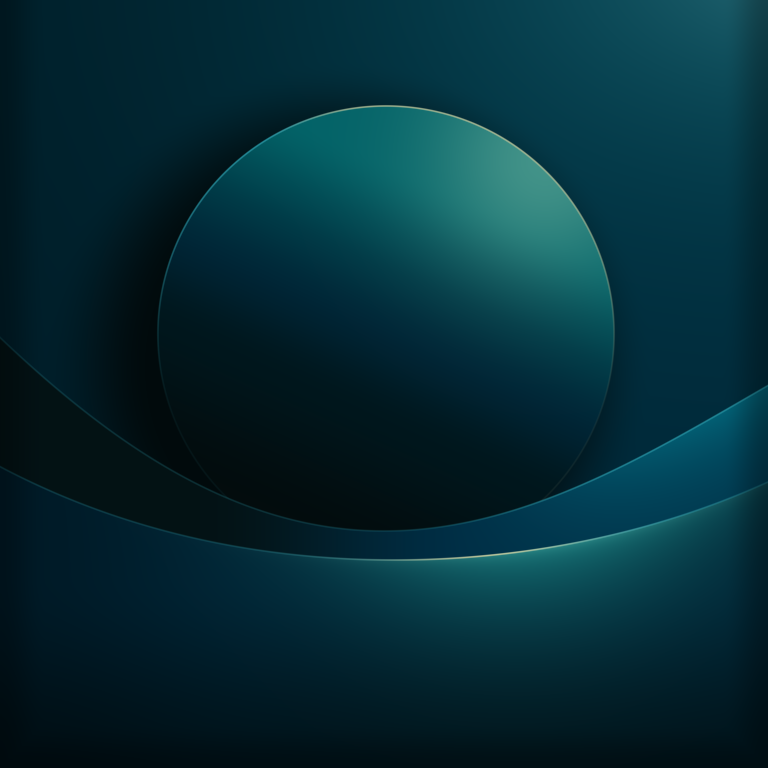
This background is drawn by a Shadertoy shader. Its source:

```glsl
// Draws a shaded teal disc resting behind a curved band, above a softly glowing floor.

// Layout, in canvas units
const vec2 DISC_CENTER = vec2(0.5026, 0.565);
const float DISC_RADIUS = 0.297;
const vec2 SHADOW_SHIFT = vec2(-0.05, -0.04);
const vec2 BAND_TOP_LOW = vec2(0.5, 0.3086);      // lowest point of each curve
const vec2 BAND_BASE_LOW = vec2(0.514, 0.2708);
const vec3 BAND_TOP_BEND = vec3(1.0, -0.25, -0.47); // square, cube, fourth power
const vec3 BAND_BASE_BEND = vec3(0.4, -0.025, 0.18);
const float RIM_WIDTH = 0.0008;

// Light
const vec2 CORNER_LIGHT = vec2(1.03, 1.05);
const vec2 DISC_LIGHT_DIR = vec2(0.41, 0.91);
const vec2 DISC_HIGHLIGHT = vec2(0.71, 0.79);
const float HIGHLIGHT_SIZE = 0.15;
const float FLOOR_GLOW_X = 0.72;
const float FLOOR_GLOW_WIDTH = 0.28;
const float FLOOR_GLOW_DEPTH = 0.09;

// Colours
const vec3 WALL_LEFT = vec3(0.0, 0.105, 0.15);
const vec3 WALL_RIGHT = vec3(0.0, 0.14, 0.205);
const vec3 SHADOW = vec3(0.005, 0.035, 0.04);
const vec3 DISC_DARK = vec3(0.01, 0.045, 0.05);
const vec3 DISC_DUSK = vec3(0.0, 0.09, 0.115);
const vec3 DISC_BLUE = vec3(0.0, 0.145, 0.21);
const vec3 DISC_DEEP = vec3(0.0, 0.25, 0.295);
const vec3 DISC_TEAL = vec3(0.01, 0.385, 0.405);
const vec3 HIGHLIGHT = vec3(0.25, 0.19, 0.13);
const vec3 BAND_DARK = vec3(0.012, 0.07, 0.08);
const vec3 BAND_BLUE = vec3(0.0, 0.18, 0.27);
const vec3 BAND_CYAN = vec3(0.01, 0.38, 0.46);
const vec3 FLOOR_LOW = vec3(0.0, 0.075, 0.105);
const vec3 FLOOR_HIGH = vec3(0.0, 0.135, 0.2);
const vec3 FLOOR_GLOW = vec3(0.08, 0.30, 0.25);
const vec3 CREAM = vec3(0.78, 0.80, 0.62);
const vec3 CYAN = vec3(0.18, 0.64, 0.70);

// Approximate signed distance to a bowl-shaped curve, positive above it
float curveDistance(vec2 p, vec2 low, vec3 bend) {
    float x = p.x - low.x;
    float height = low.y + x * x * (bend.x + x * (bend.y + x * bend.z));
    float slope = x * (2.0 * bend.x + x * (3.0 * bend.y + x * 4.0 * bend.z));
    return (p.y - height) / sqrt(1.0 + slope * slope);
}

float rim(float d, float pixel) {
    return 1.0 - smoothstep(0.0, RIM_WIDTH + pixel, abs(d));
}

float bell(float x) {
    return exp(-x * x);
}

vec3 wallColor(vec2 p) {
    vec3 color = mix(WALL_LEFT, WALL_RIGHT, smoothstep(0.0, 0.8, p.x));
    float glow = exp(-3.2 * length((p - CORNER_LIGHT) * vec2(0.75, 1.2)));
    color += vec3(0.17 * glow, 0.28, 0.26) * glow;
    float d = length(p - DISC_CENTER - SHADOW_SHIFT) - DISC_RADIUS;
    return mix(color, SHADOW, 0.95 * (1.0 - smoothstep(-0.045, 0.1, d)));
}

vec3 discColor(vec2 p) {
    float t = dot(p - DISC_CENTER, DISC_LIGHT_DIR) / DISC_RADIUS;
    vec3 color = mix(DISC_DARK, DISC_DUSK, smoothstep(-0.95, -0.25, t));
    color = mix(color, DISC_BLUE, smoothstep(-0.35, 0.05, t));
    color = mix(color, DISC_DEEP, smoothstep(-0.05, 0.4, t));
    color = mix(color, DISC_TEAL, smoothstep(0.25, 0.7, t));
    return color + HIGHLIGHT * bell(length(p - DISC_HIGHLIGHT) / HIGHLIGHT_SIZE);
}

vec3 bandColor(vec2 p, float topDistance) {
    vec3 color = mix(BAND_DARK, BAND_BLUE, smoothstep(0.25, 0.62, p.x));
    float light = smoothstep(0.55, 0.98, p.x) * exp(topDistance / 0.08);
    return mix(color, BAND_CYAN, light);
}

vec3 floorColor(vec2 p, float depth) {
    vec3 color = mix(FLOOR_LOW, FLOOR_HIGH, smoothstep(0.0, 0.25, p.y));
    color *= mix(0.75, 1.0, smoothstep(0.0, 0.35, p.x));
    float spread = bell((p.x - FLOOR_GLOW_X) / FLOOR_GLOW_WIDTH);
    color += FLOOR_GLOW * spread * exp(-depth / FLOOR_GLOW_DEPTH);
    return color + 0.1 * CREAM * spread * exp(-depth / 0.008);
}

void mainImage(out vec4 fragColor, in vec2 fragCoord) {
    float pixel = 1.0 / min(iResolution.x, iResolution.y);
    vec2 p = (fragCoord - 0.5 * iResolution.xy) * pixel + 0.5;
    float disc = length(p - DISC_CENTER) - DISC_RADIUS;
    float top = curveDistance(p, BAND_TOP_LOW, BAND_TOP_BEND);
    float base = curveDistance(p, BAND_BASE_LOW, BAND_BASE_BEND);

    // Wall and disc, with a rim that fades downward
    vec3 color = mix(wallColor(p), discColor(p), smoothstep(pixel, -pixel, disc));
    vec3 discRim = mix(CYAN, CREAM, smoothstep(0.34, 0.48, p.x));
    float discLight = mix(0.07, 0.75, smoothstep(0.45, 0.84, p.y));
    color = mix(color, discRim, rim(disc, pixel) * discLight);

    // Band in front of the disc
    color = mix(color, bandColor(p, min(top, 0.0)), smoothstep(pixel, -pixel, top));
    float topLight = mix(0.22, 0.65, smoothstep(0.5, 0.85, p.x));
    color = mix(color, CYAN, rim(top, pixel) * topLight);

    // Floor below the band
    color = mix(color, floorColor(p, max(-base, 0.0)), smoothstep(pixel, -pixel, base));
    vec3 baseRim = mix(CYAN, CREAM, bell((p.x - 0.62) / 0.16));
    float baseLight = 0.25 + 0.7 * bell((p.x - 0.68) / 0.2);
    color = mix(color, baseRim, rim(base, pixel) * baseLight);

    // Darkened canvas border
    vec2 border = min(p, 1.0 - p);
    color *= mix(0.7, 1.0, smoothstep(0.0, 0.06, min(border.x, p.y)));
    fragColor = vec4(color, 1.0);
}
```
